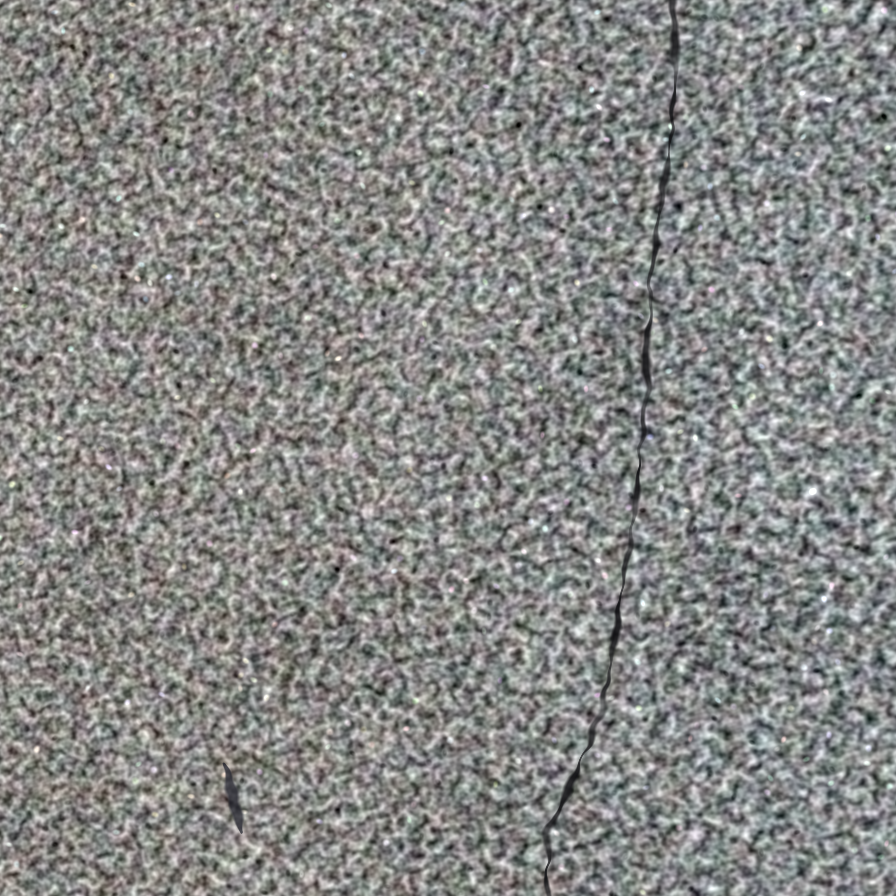
Give the GLSL for this texture, as a Shadertoy shader.

```glsl
// Weathered grey asphalt: fine wormy grain, pale flecks, a long crack and a short gouge.

const float GRAIN_FREQ = 98.0;      // grain cells across the canvas
const float GRAIN_GROWTH = 0.12;    // grains get coarser toward the right
const float GRAIN_CONTRAST = 0.53;
const float FINE_WEIGHT = 0.5;
const float MEAN_GREY = 0.53;
const float FLECK_FREQ = 62.0;
const float FLECK_SHARE = 0.075;
const float PIT_SHARE = 0.06;
const float CRACK_WIDTH = 0.0036;
const vec3 WARM_TINT = vec3(0.010, 0.003, -0.012);
const vec3 COOL_TINT = vec3(-0.014, 0.002, 0.006);
const vec3 CRACK_COLOR = vec3(0.12, 0.12, 0.13);
const vec3 GOUGE_COLOR = vec3(0.20, 0.20, 0.23);
const vec2 GOUGE_TOP = vec2(0.251, 0.145);
const vec2 GOUGE_END = vec2(0.271, 0.070);

const int CRACK_POINTS = 11;
const vec2 CRACK[CRACK_POINTS] = vec2[CRACK_POINTS](
    vec2(0.751, 1.01), vec2(0.754, 0.92), vec2(0.746, 0.83), vec2(0.727, 0.70),
    vec2(0.722, 0.57), vec2(0.708, 0.43), vec2(0.688, 0.30), vec2(0.671, 0.205),
    vec2(0.627, 0.10), vec2(0.611, 0.07), vec2(0.612, -0.01));

vec3 hash3(vec2 p) {
    vec3 q = fract(vec3(p.xyx) * vec3(0.1031, 0.1030, 0.0973));
    q += dot(q, q.yxz + 33.33);
    return fract((q.xxy + q.yzz) * q.zyx);
}

float cornerSlope(vec2 cell, vec2 offset) {
    float angle = 6.2832 * hash3(cell).x;
    return dot(vec2(cos(angle), sin(angle)), offset);
}

// Gradient noise, roughly -0.7 to 0.7
float noise(vec2 p) {
    vec2 i = floor(p), f = fract(p);
    vec2 w = f * f * f * (f * (f * 6.0 - 15.0) + 10.0);
    vec2 e = vec2(1.0, 0.0);
    return mix(mix(cornerSlope(i, f), cornerSlope(i + e, f - e), w.x),
               mix(cornerSlope(i + e.yx, f - e.yx), cornerSlope(i + e.xx, f - e.xx), w.x), w.y);
}

vec2 rotate(vec2 p, float a) {
    return mat2(cos(a), sin(a), -sin(a), cos(a)) * p;
}

// Two warped octaves give short, curled grains
float grain(vec2 p) {
    vec2 q = rotate(p, 0.5) + 50.0;
    q += 0.5 * vec2(noise(p * 0.7 + 211.0), noise(p * 0.7 + 377.0));
    return noise(q) + FINE_WEIGHT * noise(rotate(p, 1.3) * 1.9 + 300.0);
}

// x: distance to the segment, y: position along it
vec2 segment(vec2 p, vec2 a, vec2 b) {
    vec2 ab = b - a;
    float t = clamp(dot(p - a, ab) / dot(ab, ab), 0.0, 1.0);
    return vec2(length(p - a - ab * t), t);
}

float crackDistance(vec2 p) {
    float d = 1.0;
    for (int i = 0; i < CRACK_POINTS - 1; i++)
        d = min(d, segment(p, CRACK[i], CRACK[i + 1]).x);
    return d;
}

// Scattered pale chips and dark pits
vec3 flecks(vec2 p) {
    vec2 cell = floor(p);
    vec3 r = hash3(cell + 17.0), s = hash3(cell + 91.0);
    vec2 d = rotate(fract(p) - 0.35 - 0.3 * r.xy, 6.2832 * s.x);
    d.x *= 1.0 + 0.6 * s.y;
    float blob = 1.0 - smoothstep(0.08, 0.34, length(d));
    float pale = step(r.z, FLECK_SHARE);
    float pit = step(1.0 - PIT_SHARE, r.z);
    vec3 hue = (hash3(cell + 143.0) - 0.5) * 0.14;
    return blob * (pale * (0.17 + 0.16 * s.z + hue) - pit * 0.20);
}

void mainImage(out vec4 fragColor, in vec2 fragCoord) {
    vec2 uv = fragCoord / iResolution.xy;
    float right = smoothstep(0.2, 0.95, uv.x);

    // Grain and broad uneven shading
    vec2 p = uv * GRAIN_FREQ * (1.0 - GRAIN_GROWTH * uv.x);
    float tone = GRAIN_CONTRAST * mix(0.96, 1.08, right) * grain(p);
    tone += 0.06 * noise(uv * 5.0 + 8.0) + 0.07 * noise(uv * 24.0 + 60.0);
    vec3 color = vec3(MEAN_GREY + tone);

    // Warm left, cool right, with faint colour mottling
    color += mix(WARM_TINT, COOL_TINT, right);
    color += 0.05 * noise(uv * 38.0 + 120.0) * vec3(1.0, -0.5, 0.4);
    color += 0.04 * noise(uv * 30.0 + 180.0) * vec3(-0.6, 0.0, 1.0);
    color += flecks(rotate(uv, 0.3) * FLECK_FREQ + 40.0);

    // Crack with ragged edges and uneven depth
    vec2 ragged = uv + 0.006 * vec2(noise(uv * 45.0 + 30.0), noise(uv * 45.0 + 70.0));
    float width = CRACK_WIDTH * (1.0 + 1.3 * noise(vec2(uv.y * 32.0, 5.5)));
    float depth = clamp(0.85 + 0.9 * noise(vec2(uv.y * 24.0, 9.4)), 0.3, 1.0);
    float crack = 1.0 - smoothstep(width * 0.35, width * 1.35, crackDistance(ragged));
    color = mix(color, CRACK_COLOR + 0.15 * tone, crack * depth);

    // Tapered gouge
    vec2 gouge = segment(ragged, GOUGE_TOP, GOUGE_END);
    float gougeWidth = 0.002 + 0.005 * sin(3.1416 * gouge.y);
    float mark = 1.0 - smoothstep(gougeWidth * 0.5, gougeWidth * 1.2, gouge.x);
    color = mix(color, GOUGE_COLOR + 0.2 * tone, 0.9 * mark);

    fragColor = vec4(clamp(color, 0.0, 1.0), 1.0);
}
```
